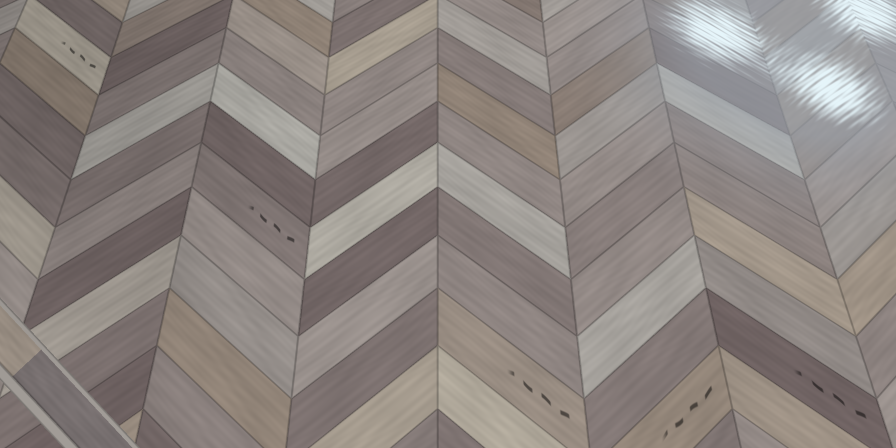
Reproduce this texture procedurally as a Shadertoy shader.

```glsl
const float CENTRE = 0.977;       // x of the upright seam
const float COLUMN_NEAR = 0.3385; // column width at the lower edge
const float SHRINK = 0.1094;      // narrowing of columns with height
const float PLANK = 0.150;        // plank depth
const float PHASE = 0.27;
const float SLANT = 1.85;         // planks crossed by one column's slope
const float SEAM = 0.0024;
const float SEAM_DEPTH = 0.24;
const float GRAIN = 0.022;
const float CLOUD = 0.085;

const vec3 DARK = vec3(0.41, 0.36, 0.36);
const vec3 TAN = vec3(0.585, 0.55, 0.535);
const vec3 PALE = vec3(0.69, 0.685, 0.66);
const vec3 HONEY = vec3(0.67, 0.61, 0.52);
const vec3 GREY = vec3(0.47, 0.44, 0.44);
const vec3 HAZE = vec3(0.62, 0.65, 0.69);
const vec3 GLARE = vec3(0.90, 0.96, 0.98);

const vec2 TRIM_START = vec2(0.0, 0.336);
const vec2 TRIM_DIR = vec2(0.681, -0.732);
const vec2 SHINE[3] = vec2[3](vec2(1.60, 0.93), vec2(1.86, 0.80), vec2(1.93, 0.98));

float hash(vec2 p) {
    return fract(sin(dot(p, vec2(127.1, 311.7))) * 43758.5);
}

// Distance to the nearest scattered cell point
float cellular(vec2 p) {
    vec2 cell = floor(p);
    float nearest = 2.0;
    for (int j = -1; j <= 1; j++)
        for (int i = -1; i <= 1; i++) {
            vec2 c = cell + vec2(i, j);
            vec2 point = c + vec2(hash(c), hash(c + 57.3));
            nearest = min(nearest, length(p - point));
        }
    return nearest;
}

// Wood figure: x runs along the plank, y across it
float figure(vec2 w, float seed) {
    float bend = 2.0 * sin(w.x * 4.0 + seed * 20.0) + sin(w.x * 9.0 + w.y * 5.0);
    float lines = sin(w.y * 24.0 + bend) + 0.6 * sin(w.y * 47.0 - bend * 1.7);
    float cloud = cellular(w * vec2(2.6, 1.5) + seed * 31.0) - 0.5;
    return lines * GRAIN - cloud * CLOUD;
}

vec3 plankColour(vec2 id) {
    float tone = hash(id);
    vec3 wood = mix(DARK, TAN, mix(0.12, 1.1, tone));
    // Every fourth plank is paler, staggered between columns
    float turn = mod(id.y + 2.0 * floor((id.x + 1.0) * 0.5), 4.0);
    float pale = turn < 0.5 ? mix(0.45, 1.0, hash(id + 9.1)) : 0.0;
    wood = mix(wood, PALE, pale);
    return mix(wood, HONEY, 0.5 * smoothstep(0.72, 0.95, hash(id + 23.7)));
}

vec3 chevrons(vec2 p, out vec2 wood) {
    float width = COLUMN_NEAR - SHRINK * p.y;
    float u = (p.x - CENTRE) / width;
    float fold = abs(mod(u + 1.0, 2.0) - 1.0);
    float row = 1.0 / (PLANK * width) - PHASE + SLANT * fold;
    vec2 id = vec2(floor(u), floor(row));
    wood = vec2(u, row);
    vec3 colour = plankColour(id) * (1.0 + figure(wood, hash(id + 4.0)));

    // Rare split along a plank
    float along = fract(u), across = fract(row);
    float wobble = 0.5 + 0.025 * sin(along * 37.0);
    float split = (1.0 - smoothstep(0.015, 0.05, abs(across - wobble)))
        * smoothstep(0.48, 0.54, along) * (1.0 - smoothstep(0.88, 0.95, along))
        * smoothstep(-0.3, 0.4, sin(along * 53.0)) * step(0.95, hash(id + 71.0));
    colour *= 1.0 - 0.5 * split;

    // Seams, measured in canvas units
    vec2 slope = vec2(SLANT / width, SHRINK / (PLANK * width * width));
    float rowGap = abs(row - round(row)) / length(slope);
    float columnGap = abs(u - round(u)) * width;
    float gap = min(rowGap * 1.3, columnGap);
    return colour * (1.0 - SEAM_DEPTH * (1.0 - smoothstep(SEAM * 0.3, SEAM * 1.5, gap)));
}

// Loose boards over the lower left corner
vec3 addTrim(vec3 colour, vec2 p) {
    vec2 q = p - TRIM_START;
    float along = dot(q, TRIM_DIR);
    float depth = dot(q, vec2(TRIM_DIR.y, -TRIM_DIR.x));
    vec3 board = mix(mix(HONEY, TAN, 0.6), GREY, step(0.148, along));
    board *= 1.0 + figure(vec2(along * 4.0, depth * 10.0), 0.3);
    float rim = max(step(depth, 0.012), step(0.1, depth));
    board = mix(board, mix(TAN, PALE, 0.5), rim);
    float edge = min(abs(depth - 0.1), min(abs(depth), abs(depth - 0.125)));
    board *= 1.0 - 0.25 * (1.0 - smoothstep(0.001, 0.005, edge));
    return mix(colour, board, step(0.0, depth) * step(depth, 0.125));
}

vec3 shade(vec2 p) {
    vec2 wood;
    vec3 colour = addTrim(chevrons(p, wood), p);
    vec2 corner = p - vec2(0.08, 0.85);
    colour *= 1.0 - 0.14 * exp(-4.0 * dot(corner, corner));

    // Window reflection broken by fine scratches
    float glow = 0.0, halo = 0.0;
    for (int i = 0; i < 3; i++) {
        vec2 d = p - SHINE[i];
        d = vec2(d.x * 0.9 - d.y * 0.43, d.x * 0.43 + d.y * 0.9);
        glow += exp(-dot(d * vec2(8.0, 14.0), d * vec2(8.0, 14.0)));
        halo += exp(-22.0 * dot(d, d));
    }
    float scratch = 0.5 + 0.25 * sin(wood.y * 31.0 + 3.0 * sin(wood.x * 7.0))
        + 0.25 * sin(wood.y * 53.0 + wood.x * 11.0);
    float rough = cellular(wood * vec2(5.0, 6.0));
    colour = mix(colour, HAZE, 0.65 * min(halo, 1.0));
    float shine = glow * (0.65 + 0.55 * scratch) - 0.25 * rough;
    return mix(colour, GLARE, smoothstep(0.15, 0.85, shine));
}

void mainImage(out vec4 fragColor, in vec2 fragCoord) {
    // Four samples smooth every edge
    vec3 sum = vec3(0.0);
    for (int i = 0; i < 4; i++) {
        vec2 shift = vec2(i % 2, i / 2) * 0.5 - 0.25;
        sum += shade((fragCoord + shift) / iResolution.y);
    }
    fragColor = vec4(sum * 0.25, 1.0);
}
```
